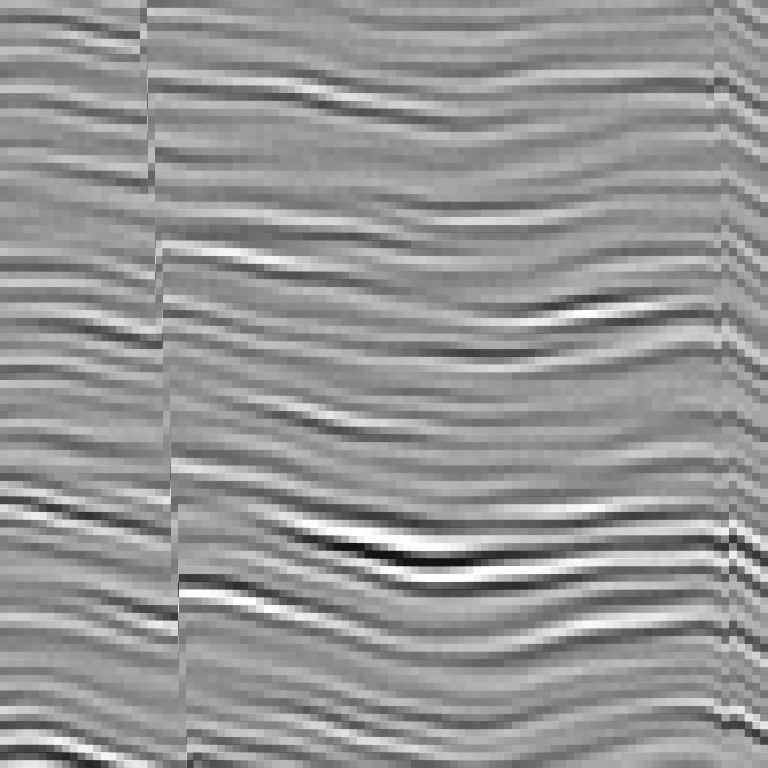
This texture is drawn by a three.js fragment shader. Its source:

```glsl
// Draws a grey seismic section: thin sagging rock layers cut by two faults, in coarse cells.
varying vec2 vUv;

const float TAU = 6.2831853;
const float CELLS = 99.0;
const int WAVES = 26;
const float MEAN_GREY = 0.585;
const float CONTRAST = 0.122;

float hash(float n) {
  return fract(sin(n * 12.9898 + 4.137) * 43758.5);
}

float hash2(vec2 p) {
  return fract(sin(dot(p, vec2(12.9898, 78.233))) * 43758.5);
}

// Snaps a point to cell centres, with a narrow soft step between cells.
vec2 snapToCells(vec2 p, float count, float softness) {
  vec2 q = p * count - 0.5;
  vec2 ramp = smoothstep(0.5 - softness, 0.5 + softness, fract(q));
  return (floor(q) + ramp + 0.5) / count;
}

// One on the right side of a leaning fault, zero on its left.
float faultSide(vec2 p, float base, float lean) {
  float offset = p.x - base - lean * p.y;
  return smoothstep(-0.006, 0.006, offset);
}

// Height shift of the layers: folds, dips and fault throws.
float horizon(vec2 p) {
  float dip = mix(1.25, 0.6, p.y);
  float leftFault = faultSide(p, 0.245, -0.06);
  float rightFault = faultSide(p, 0.955, -0.025);
  float leftBlock = -0.034 * smoothstep(0.02, 0.25, p.x);
  float trough = -0.062 * smoothstep(0.16, 0.62, p.x)
               + 0.03 * smoothstep(0.6, 0.93, p.x);
  float ripple = 0.003 * sin(TAU * (2.7 * p.x + 1.4 * p.y))
               + 0.0015 * sin(TAU * (6.1 * p.x - 2.3 * p.y));
  float drag = -0.05 * smoothstep(0.91, 1.02, p.x);
  return dip * (leftBlock + trough) + ripple + drag
       + 0.045 * leftFault + 0.016 * rightFault;
}

// Layered sines: steep vertical rhythm, slow sideways drift, unit variance.
float reflectors(float x, float depth, float lowFreq, float highFreq, float drift) {
  float sum = 0.0;
  float power = 0.0;
  for (int i = 0; i < WAVES; i++) {
    float n = float(i);
    float t = (n + hash(n)) / float(WAVES);
    float weight = 0.45 + sin(0.5 * TAU * t);
    float across = (hash(n + 41.0) - 0.5) * drift;
    float phase = hash(n + 83.0);
    float rhythm = mix(lowFreq, highFreq, t) * depth;
    sum += weight * sin(TAU * (rhythm + across * x + phase));
    power += 0.5 * weight * weight;
  }
  return sum * inversesqrt(power);
}

// Strong and weak zones; the deep layers ring louder.
float loudness(vec2 p, float depth) {
  float zones = 0.95 + 0.25 * sin(TAU * (3.2 * depth + 0.4 * p.x))
              + 0.2 * sin(TAU * (1.7 * p.x - 5.0 * depth));
  return zones * mix(1.25, 0.82, p.y);
}

void main() {
  vec2 p = snapToCells(vUv, CELLS, 0.09);
  float depth = p.y - horizon(p);

  // Layer signal
  float signal = reflectors(p.x, depth, 11.0, 42.0, 4.4) * loudness(p, depth);

  // Faint grain, one value per cell
  float grain = hash2(floor(vUv * CELLS)) - 0.5;

  float grey = MEAN_GREY + CONTRAST * signal + 0.04 * grain;
  gl_FragColor = vec4(vec3(clamp(grey, 0.08, 1.0)), 1.0);
}
```
